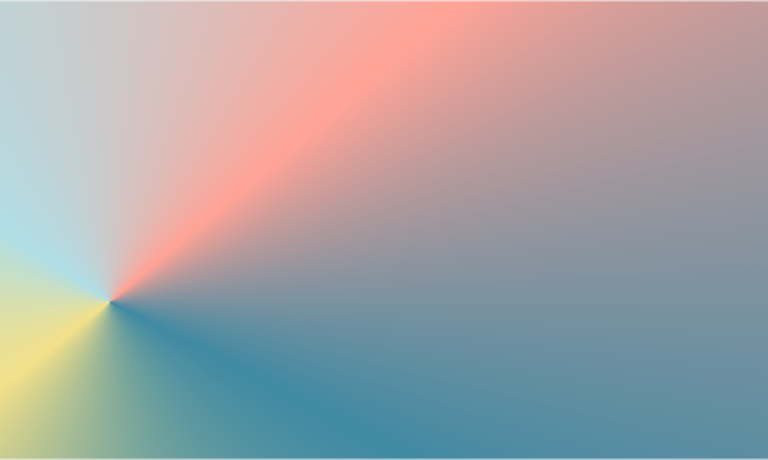
Give the GLSL for this background, as a WebGL 2 fragment shader.

```glsl
#version 300 es
precision highp float;

uniform vec2 u_resolution;
out vec4 fragColor;

const vec3 DEEP_BLUE = vec3(0.25, 0.54, 0.64);
const vec3 CORAL = vec3(1.0, 0.64, 0.59);
const vec3 PALE_BLUE = vec3(0.69, 0.87, 0.90);
const vec3 SOFT_YELLOW = vec3(0.95, 0.88, 0.54);
const vec3 EDGE_WHITE = vec3(0.97);
const float EDGE_WIDTH = 0.0033;

// Angle in degrees, counterclockwise from a chosen ray, in 0..360
float sweepAngle(vec2 offset, float startRay) {
    return mod(degrees(atan(offset.y, offset.x)) - startRay, 360.0);
}

// Progress across an arc; skew above 1 delays the change, below 1 hastens it
float arcBlend(float angle, float start, float end, float skew) {
    float t = clamp((angle - start) / (end - start), 0.0, 1.0);
    return t / (t + (1.0 - t) * skew);
}

// Four colours swept around the hub, closing on the first
vec3 conicColor(float angle) {
    vec3 color = mix(DEEP_BLUE, CORAL, arcBlend(angle, 0.0, 67.5, 1.55));
    color = mix(color, PALE_BLUE, arcBlend(angle, 69.0, 174.0, 0.5));
    color = mix(color, SOFT_YELLOW, arcBlend(angle, 174.0, 246.0, 0.65));
    return mix(color, DEEP_BLUE, arcBlend(angle, 246.0, 360.0, 0.6));
}

// Coverage of the thin lines along the bottom and top, smoothed over a pixel
float edgeLine(float height, float width, float pixel) {
    float inset = min(height, 1.0 - height);
    return clamp((width - inset) / pixel + 0.5, 0.0, 1.0);
}

void main() {
    // Height-based units keep the rays at true angles
    vec2 point = gl_FragCoord.xy / u_resolution.y;
    float aspect = u_resolution.x / u_resolution.y;
    vec2 hub = vec2(0.143 * aspect, 0.344);
    vec3 color = conicColor(sweepAngle(point - hub, -27.5));
    float line = edgeLine(point.y, EDGE_WIDTH, 1.0 / u_resolution.y);
    fragColor = vec4(mix(color, EDGE_WHITE, 0.55 * line), 1.0);
}
```
